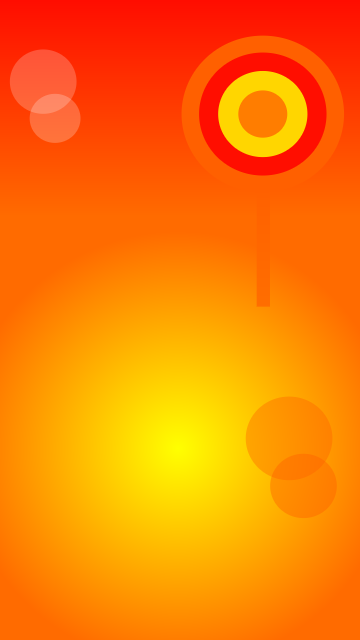
This background is drawn by a WebGL 1 fragment shader. Its source:

```glsl
precision highp float;
// Warm sunset gradient with a yellow glow, a ringed disc on a stem and translucent bubbles.

uniform vec2 u_resolution;

// Lengths are in canvas widths; the canvas is ASPECT units tall.
const float ASPECT = 16.0 / 9.0;
const float SQUASH = 0.965; // height to width ratio of every disc

const vec3 RED = vec3(1.0, 0.05, 0.0);
const vec3 ORANGE = vec3(1.0, 0.42, 0.0);
const vec3 YELLOW = vec3(1.0, 1.0, 0.0);
const vec3 WHITE = vec3(1.0);
const float ORANGE_HEIGHT = 1.176;

const vec2 GLOW_CENTER = vec2(0.495, 0.532);
const float GLOW_RADIUS = 0.602;

const vec2 TARGET_CENTER = vec2(0.730, 1.461);
const vec4 RING_RADII = vec4(0.2257, 0.177, 0.124, 0.068);
const vec3 RING_OUTER = vec3(1.0, 0.375, 0.0);
const vec3 RING_RED = vec3(1.0, 0.055, 0.0);
const vec3 RING_GOLD = vec3(1.0, 0.84, 0.0);
const vec3 RING_CORE = vec3(1.0, 0.49, 0.0);

const vec2 STEM_CENTER = vec2(0.7315, 1.0845);
const vec2 STEM_HALF_SIZE = vec2(0.0185, 0.1585);
const vec3 STEM_TOP = vec3(1.0, 0.38, 0.0);
const vec3 STEM_BOTTOM = vec3(1.0, 0.43, 0.0);

// Bubbles: center x, center y, radius, opacity
const vec4 PALE_LARGE = vec4(0.120, 1.551, 0.0926, 0.22);
const vec4 PALE_SMALL = vec4(0.153, 1.449, 0.0706, 0.23);
const vec4 EMBER_LARGE = vec4(0.803, 0.560, 0.1204, 0.38);
const vec4 EMBER_SMALL = vec4(0.843, 0.428, 0.0926, 0.42);
const vec3 EMBER = vec3(1.0, 0.37, 0.0);

// Coverage of a shape from its signed distance, softened over one pixel
float coverage(float dist) {
  return clamp(0.5 - dist * u_resolution.x, 0.0, 1.0);
}

float disc(vec2 p, vec2 center, float radius) {
  vec2 offset = p - center;
  return coverage(length(vec2(offset.x, offset.y / SQUASH)) - radius);
}

float box(vec2 p, vec2 center, vec2 halfSize) {
  vec2 edge = abs(p - center) - halfSize;
  return coverage(max(edge.x, edge.y));
}

vec3 bubble(vec3 base, vec2 p, vec4 shape, vec3 tint) {
  return mix(base, tint, shape.w * disc(p, shape.xy, shape.z));
}

vec3 background(vec2 p) {
  float rise = clamp((p.y - ORANGE_HEIGHT) / (ASPECT - ORANGE_HEIGHT), 0.0, 1.0);
  float glow = max(0.0, 1.0 - distance(p, GLOW_CENTER) / GLOW_RADIUS);
  return mix(mix(ORANGE, RED, rise), YELLOW, glow);
}

void main() {
  vec2 p = gl_FragCoord.xy / u_resolution * vec2(1.0, ASPECT);
  vec3 color = background(p);

  // Stem
  float stemHeight = clamp(0.5 + 0.5 * (p.y - STEM_CENTER.y) / STEM_HALF_SIZE.y, 0.0, 1.0);
  vec3 stemColor = mix(STEM_BOTTOM, STEM_TOP, stemHeight);
  color = mix(color, stemColor, box(p, STEM_CENTER, STEM_HALF_SIZE));

  // Ringed disc, from the outside in
  color = mix(color, RING_OUTER, disc(p, TARGET_CENTER, RING_RADII.x));
  color = mix(color, RING_RED, disc(p, TARGET_CENTER, RING_RADII.y));
  color = mix(color, RING_GOLD, disc(p, TARGET_CENTER, RING_RADII.z));
  color = mix(color, RING_CORE, disc(p, TARGET_CENTER, RING_RADII.w));

  // Overlapping bubbles
  color = bubble(color, p, PALE_LARGE, WHITE);
  color = bubble(color, p, PALE_SMALL, WHITE);
  color = bubble(color, p, EMBER_LARGE, EMBER);
  color = bubble(color, p, EMBER_SMALL, EMBER);

  gl_FragColor = vec4(color, 1.0);
}
```
